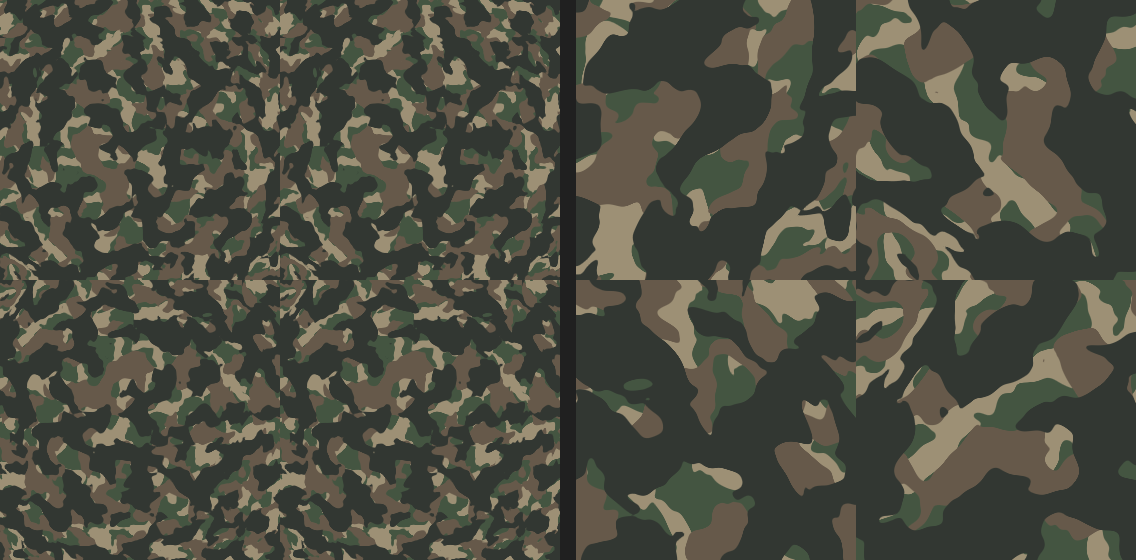
Left: the whole. Right: its middle third, enlarged.
This pattern is drawn by a Shadertoy shader. Its source:

```glsl
#define TILES 2.0
#define BLOB_FREQ 8.6
#define EDGE_SHRINK 0.7
#define WARP 0.32
#define DARK_LEVEL 0.014
#define BROWN_LEVEL 0.024
#define GREEN_LEVEL -0.060
#define DARK vec3(0.195, 0.216, 0.195)
#define BROWN vec3(0.400, 0.350, 0.290)
#define GREEN vec3(0.265, 0.335, 0.255)
#define TAN vec3(0.615, 0.565, 0.460)

// Unit gradient at a lattice point
vec2 latticeGradient(ivec2 cell) {
    uint h = uint(cell.x) * 1597334677u ^ uint(cell.y) * 3812015801u;
    h = (h ^ (h >> 16)) * 2246822519u;
    h = (h ^ (h >> 13)) * 3266489917u;
    h ^= h >> 16;
    float angle = float(h & 65535u) * (6.2831853 / 65536.0);
    return vec2(cos(angle), sin(angle));
}

float gradientNoise(vec2 p) {
    vec2 base = floor(p);
    vec2 f = p - base;
    ivec2 c = ivec2(base);
    vec2 u = f * f * f * (f * (f * 6.0 - 15.0) + 10.0);
    float a = dot(latticeGradient(c), f);
    float b = dot(latticeGradient(c + ivec2(1, 0)), f - vec2(1.0, 0.0));
    float d = dot(latticeGradient(c + ivec2(0, 1)), f - vec2(0.0, 1.0));
    float e = dot(latticeGradient(c + ivec2(1, 1)), f - vec2(1.0, 1.0));
    return mix(mix(a, b, u.x), mix(d, e, u.x), u.y);
}

// Warped noise in three octaves: rounded, lobed islands
float blobField(vec2 p, float seed) {
    p += seed * vec2(17.31, 9.73);
    vec2 bend = vec2(gradientNoise(p * 1.3 + 31.7), gradientNoise(p * 1.3 - 23.4));
    p += WARP * bend;
    const mat2 turn = mat2(0.8, 0.6, -0.6, 0.8);
    float sum = 0.0;
    float weight = 1.0;
    for (int i = 0; i < 3; i++) {
        sum += weight * gradientNoise(p);
        p = turn * p * 1.95 + 5.37;
        weight *= 0.42;
    }
    return sum;
}

// Ink coverage; the width limit keeps tile seams and flat spots crisp
float inkCoverage(float field, float maxWidth) {
    float width = clamp(0.6 * fwidth(field), 0.1 * maxWidth, maxWidth);
    return smoothstep(-width, width, field);
}

void mainImage(out vec4 fragColor, in vec2 fragCoord) {
    vec2 grid = fragCoord / iResolution.y * TILES;
    vec2 p = fract(grid);

    // Every other row is the same tile turned a quarter
    if (mod(floor(grid.y), 2.0) < 0.5) p = vec2(1.0 - p.y, p.x);

    // Broad shapes mid-tile, finer ones toward the rim
    vec2 c = p - vec2(0.45, 0.47);
    float r2 = dot(c, c);
    vec2 q = c * (1.0 + EDGE_SHRINK * r2) * BLOB_FREQ;
    float soft = BLOB_FREQ * (1.0 + 2.0 * EDGE_SHRINK * r2) * TILES / iResolution.y;

    // Inks from the bottom layer up
    float green = blobField(q * 1.2, 1.0) - GREEN_LEVEL;
    float brown = blobField(q * 1.1, 2.0) - BROWN_LEVEL;
    float dark = blobField(q, 3.0) - DARK_LEVEL;
    vec3 color = TAN;
    color = mix(color, GREEN, inkCoverage(green, soft));
    color = mix(color, BROWN, inkCoverage(brown, soft));
    color = mix(color, DARK, inkCoverage(dark, soft));
    fragColor = vec4(color, 1.0);
}
```
